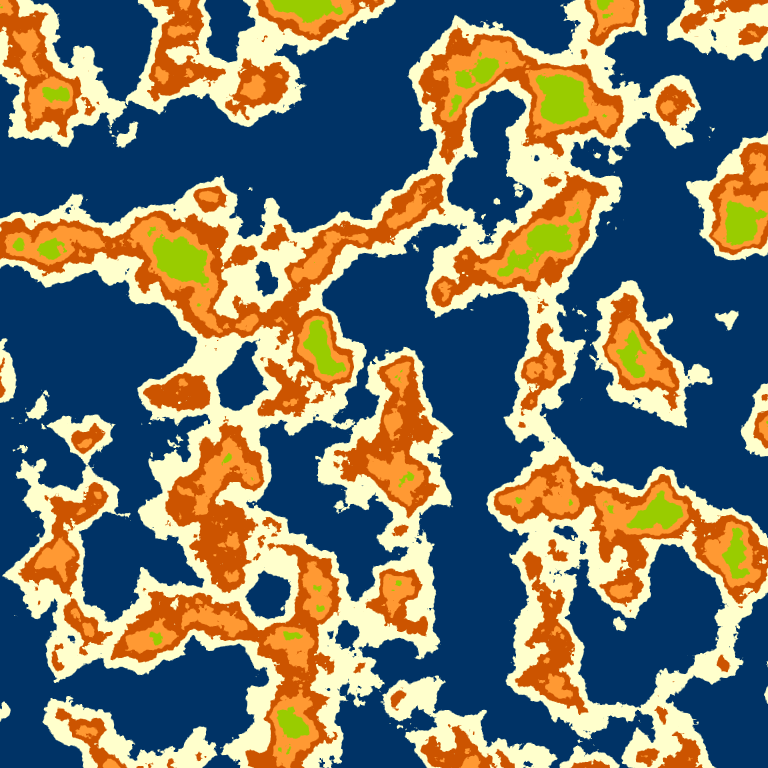
This texture is drawn by a Shadertoy shader. Its source:

```glsl
// Ragged islands of layered colour bands, linked in a loose net over a navy ground.

#define NET_SCALE    5.0    // cells of the linking net across the canvas
#define ISLAND_SCALE 8.6    // cells of the largest island noise
#define NET_WEIGHT   0.9    // pull of the islands towards the net
#define ISLAND_WEIGHT 0.8
#define GAIN         0.5    // strength of each finer octave
#define OCTAVES      6
#define CREAM_LEVEL  0.053
#define RUST_LEVEL   0.727
#define AMBER_LEVEL  1.245
#define LIME_LEVEL   1.83

const vec3 NAVY  = vec3(0.00, 0.20, 0.40);
const vec3 CREAM = vec3(1.00, 1.00, 0.80);
const vec3 RUST  = vec3(0.80, 0.33, 0.00);
const vec3 AMBER = vec3(1.00, 0.60, 0.20);
const vec3 LIME  = vec3(0.60, 0.80, 0.00);

// Unit gradient of a lattice point, from an integer hash
vec2 latticeGradient(ivec2 cell) {
    uvec2 q = uvec2(cell + 4096);
    uint h = q.x * 73856093u ^ q.y * 19349663u;
    h = (h ^ (h >> 16)) * 73244475u;
    h = (h ^ (h >> 15)) * 73244475u;
    h ^= h >> 16;
    float angle = float(h & 65535u) * 6.2831853 / 65536.0;
    return vec2(cos(angle), sin(angle));
}

// Gradient noise with zero mean and a standard deviation near one
float gradientNoise(vec2 p) {
    vec2 base = floor(p);
    vec2 f = p - base;
    ivec2 cell = ivec2(base);
    vec2 fade = f * f * f * (f * (f * 6.0 - 15.0) + 10.0);
    float a = dot(latticeGradient(cell), f);
    float b = dot(latticeGradient(cell + ivec2(1, 0)), f - vec2(1, 0));
    float c = dot(latticeGradient(cell + ivec2(0, 1)), f - vec2(0, 1));
    float d = dot(latticeGradient(cell + ivec2(1, 1)), f - vec2(1, 1));
    return 4.64 * mix(mix(a, b, fade.x), mix(c, d, fade.x), fade.y);
}

// Sum of rotated octaves, scaled back to unit deviation
float fractalNoise(vec2 p) {
    const mat2 turnAndDouble = mat2(1.6, 1.2, -1.2, 1.6);
    float sum = 0.0;
    float amplitude = sqrt(1.0 - GAIN * GAIN);
    for (int i = 0; i < OCTAVES; i++) {
        sum += amplitude * gradientNoise(p);
        p = turnAndDouble * p + vec2(17.3, 9.7);
        amplitude *= GAIN;
    }
    return sum;
}

// Height of the islands: rough noise raised along the zero lines of a broad noise
float islandHeight(vec2 uv) {
    const mat2 turn = mat2(0.88, 0.475, -0.475, 0.88);
    float net = 0.8 - abs(gradientNoise(turn * uv * NET_SCALE + vec2(31.4, 12.6)));
    float islands = fractalNoise(uv * ISLAND_SCALE + vec2(5.2, 41.8));
    return NET_WEIGHT * net + ISLAND_WEIGHT * islands;
}

void mainImage(out vec4 fragColor, in vec2 fragCoord) {
    vec2 uv = fragCoord / min(iResolution.x, iResolution.y);
    float height = islandHeight(uv);
    float edge = max(fwidth(height), 1e-4);

    // Stack the bands, each with an edge about one pixel soft
    vec4 levels = vec4(CREAM_LEVEL, RUST_LEVEL, AMBER_LEVEL, LIME_LEVEL);
    vec4 cover = clamp((height - levels) / edge + 0.5, 0.0, 1.0);
    vec3 color = mix(NAVY, CREAM, cover.x);
    color = mix(color, RUST, cover.y);
    color = mix(color, AMBER, cover.z);
    color = mix(color, LIME, cover.w);
    fragColor = vec4(color, 1.0);
}
```
